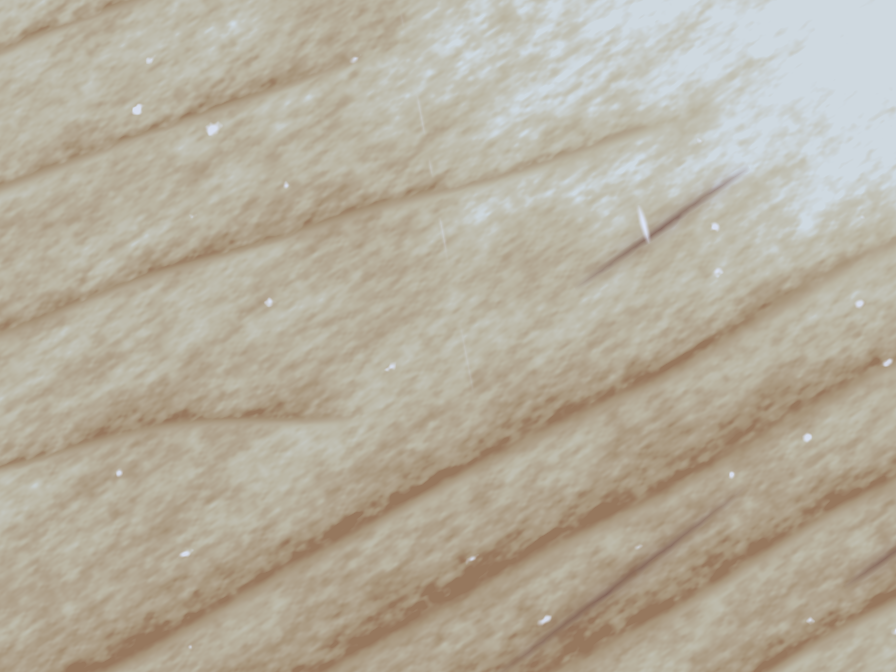
Write a Shadertoy shader that draws this texture.

```glsl
// Pale varnished wood with slanted grain, dark streaks, white flecks and a glare in the corner.

// Wood tones from dark grain to cool glare
const vec3 TONES[6] = vec3[6](
    vec3(0.59, 0.47, 0.37), vec3(0.65, 0.58, 0.48), vec3(0.69, 0.64, 0.56),
    vec3(0.73, 0.71, 0.64), vec3(0.76, 0.76, 0.72), vec3(0.81, 0.85, 0.88));
const vec3 STREAK_COLOR = vec3(0.46, 0.32, 0.28);
const vec3 FLECK_COLOR = vec3(0.86, 0.89, 0.96);

const float BASE_TONE = 0.61;
const float FIBRE_ANGLE = 0.60;
const float FIBRE_CONTRAST = 0.62;
const float BLOTCH_CONTRAST = 0.30;
const float RING_DEPTH = 0.54;
const float GLARE_SIZE = 0.40;
const float GLARE_STRENGTH = 0.48;
const float FLECK_GRID = 8.0;
const float FLECK_SHARE = 0.28;

// Dark streaks, each from xy to zw
const vec4 STREAKS[3] = vec4[3](
    vec4(0.855, 0.572, 1.115, 0.752),
    vec4(0.730, -0.010, 1.110, 0.275),
    vec4(1.255, 0.122, 1.400, 0.225));

float hash(vec2 p) {
    return fract(sin(dot(p, vec2(127.1, 311.7))) * 43758.5453);
}

float noise(vec2 p) {
    vec2 i = floor(p), f = fract(p);
    f = f * f * (3.0 - 2.0 * f);
    return mix(mix(hash(i), hash(i + vec2(1, 0)), f.x),
               mix(hash(i + vec2(0, 1)), hash(i + vec2(1, 1)), f.x), f.y);
}

vec2 rotate(vec2 p, float a) {
    float c = cos(a), s = sin(a);
    return vec2(c * p.x + s * p.y, c * p.y - s * p.x);
}

vec3 woodRamp(float t) {
    vec3 c = TONES[0];
    for (int i = 1; i < 6; i++)
        c = mix(c, TONES[i], clamp(t * 5.0 - float(i - 1), 0.0, 1.0));
    return c;
}

// Growth ring: a crisp edge below, a soft fade above
float ring(float d, float soft, float crisp) {
    return exp(-max(d, 0.0) / soft - pow(max(-d, 0.0) / crisp, 2.0));
}

// Thin stroke from a to b that tapers at both ends
float stroke(vec2 p, vec2 a, vec2 b, float width, float blur) {
    vec2 ab = b - a;
    float h = clamp(dot(p - a, ab) / dot(ab, ab), 0.0, 1.0);
    float taper = sqrt(4.0 * h * (1.0 - h));
    return taper * smoothstep(blur, -blur, length(p - a - h * ab) - width * taper);
}

float rings(vec2 p) {
    float sum = 0.0;
    // Gently bent rings in the upper left
    for (int i = 0; i < 4; i++) {
        float k = float(i);
        float y = 0.315 + 0.203 * k + (0.26 + 0.06 * k) * p.x;
        y -= (i == 0 ? 0.24 : 0.02) * p.x * p.x;
        float end = 0.58 + 0.50 * float(i == 1);
        float fade = 1.0 - smoothstep(end - 0.16, end + 0.02, p.x);
        sum += 0.8 * fade * ring(p.y - y, 0.022, 0.010);
    }
    // Steep broad rings in the lower right
    for (int i = 0; i < 4; i++) {
        float k = float(i);
        float y = -0.065 - 0.178 * k + 0.535 * p.x;
        float soft = mix(0.035, 0.060, hash(vec2(k, 4.0)));
        sum += ring(p.y - y, soft, 0.020);
    }
    return sum;
}

// White flecks, at most one to a cell, with ragged rims
float flecks(vec2 p) {
    vec2 g = p * FLECK_GRID, cell = floor(g);
    vec2 center = 0.2 + 0.6 * vec2(hash(cell + 3.1), hash(cell + 7.7));
    vec2 q = rotate((fract(g) - center) / FLECK_GRID, FIBRE_ANGLE);
    float size = mix(0.002, 0.008, pow(hash(cell + 5.3), 2.0));
    q.x *= mix(0.45, 1.0, hash(cell + 9.2));
    float rim = 0.005 * (noise(p * 160.0) - 0.5);
    float shape = smoothstep(0.003, -0.003, length(q) + rim - size);
    return shape * step(hash(cell + 1.7), FLECK_SHARE);
}

void mainImage(out vec4 fragColor, in vec2 fragCoord) {
    vec2 p = fragCoord / iResolution.y;
    vec2 corner = vec2(iResolution.x / iResolution.y, 1.0);
    vec2 q = rotate(p, FIBRE_ANGLE);

    // Short slanted fibres over softer blotches
    float fibre = 0.45 * noise(q * vec2(30.0, 85.0)) + 0.35 * noise(q * vec2(65.0, 150.0) + 17.0)
                + 0.20 * noise(q * vec2(130.0, 230.0) + 61.0);
    float blotch = noise(q * vec2(6.0, 20.0) + 40.0);
    float sway = noise(p * 4.0 + 9.0) - 0.5;
    vec2 warped = p + vec2(0.0, 0.025 * sway + 0.020 * (fibre - 0.5));

    // Light falls off from the upper right
    float d = length(p - corner) / GLARE_SIZE;
    float glare = exp(-d * d);
    float tone = BASE_TONE + 0.14 * (p.y - 0.5) + GLARE_STRENGTH * glare;
    tone += 0.12 * (noise(p * 2.6 + 3.0) - 0.5);
    tone += FIBRE_CONTRAST * (1.0 - 0.4 * glare) * (fibre - 0.5) + BLOTCH_CONTRAST * (blotch - 0.5);
    tone -= RING_DEPTH * rings(warped) * (1.0 - 0.8 * glare) * (0.65 + 0.7 * blotch);
    vec3 color = woodRamp(tone);

    // Dark mineral streaks with a faint halo
    vec2 bent = p + vec2(0.0, 0.006 * (fibre - 0.5) + 0.010 * sway);
    for (int i = 0; i < 3; i++) {
        float core = stroke(bent, STREAKS[i].xy, STREAKS[i].zw, 0.004, 0.009);
        float halo = stroke(bent, STREAKS[i].xy, STREAKS[i].zw, 0.008, 0.022);
        color = mix(color, STREAK_COLOR, max(core * (0.5 + 0.6 * fibre), 0.3 * halo));
    }

    // Broken scratch, one bright nick and scattered flecks
    float scratch = stroke(p + 0.006 * sway, vec2(0.59, 1.02), vec2(0.71, 0.38), 0.001, 0.004);
    scratch *= smoothstep(0.45, 0.8, noise(p * 32.0));
    float nick = stroke(p, vec2(0.950, 0.695), vec2(0.966, 0.637), 0.004, 0.004);
    float white = max(0.5 * scratch, max(nick, 0.9 * flecks(p)));
    fragColor = vec4(mix(color, FLECK_COLOR, white), 1.0);
}
```
